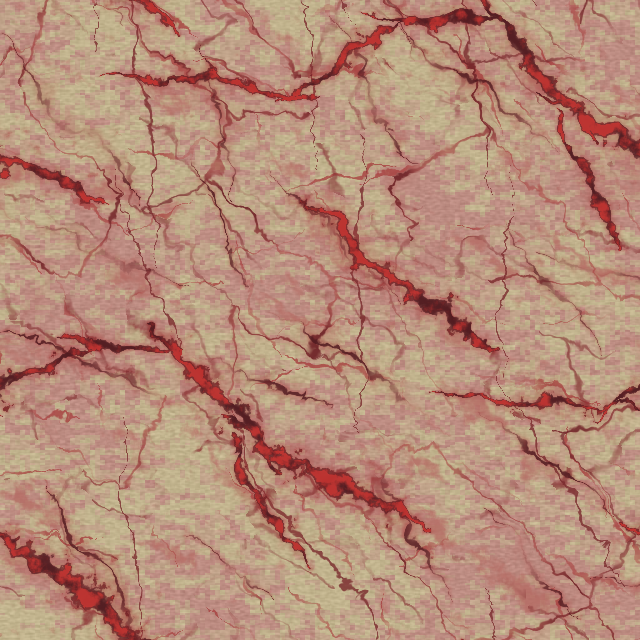
Give the GLSL for this texture, as a three.js fragment shader.

```glsl
varying vec2 vUv;

const vec3 SAND = vec3(0.76, 0.705, 0.555);
const vec3 BEIGE = vec3(0.755, 0.64, 0.54);
const vec3 BLUSH = vec3(0.74, 0.55, 0.51);
const vec3 ROSE = vec3(0.71, 0.42, 0.39);
const vec3 CRIMSON = vec3(0.65, 0.23, 0.23);
const vec3 SCARLET = vec3(0.74, 0.19, 0.18);
const vec3 MAROON = vec3(0.30, 0.10, 0.12);

vec2 hash2(vec2 p) {
  vec2 q = vec2(dot(p, vec2(127.1, 311.7)), dot(p, vec2(269.5, 183.3)));
  return fract(sin(q) * 43758.55);
}
float gradientNoise(vec2 p) {
  vec2 i = floor(p), f = fract(p), e = vec2(1.0, 0.0);
  vec2 u = f * f * f * (f * (f * 6.0 - 15.0) + 10.0);
  float a = dot(hash2(i) * 2.0 - 1.0, f);
  float b = dot(hash2(i + e.xy) * 2.0 - 1.0, f - e.xy);
  float c = dot(hash2(i + e.yx) * 2.0 - 1.0, f - e.yx);
  float d = dot(hash2(i + e.xx) * 2.0 - 1.0, f - e.xx);
  return mix(mix(a, b, u.x), mix(c, d, u.x), u.y);
}
float fbm(vec2 p) {
  float sum = 0.0, gain = 0.6;
  for (int i = 0; i < 4; i++) {
    sum += gain * gradientNoise(p);
    p = p * 2.07 + 11.3;
    gain *= 0.55;
  }
  return sum;
}
vec2 warp(vec2 p, float frequency, float amount) {
  return p + amount * vec2(fbm(p * frequency), fbm(p * frequency + 37.7));
}
vec2 rotate(vec2 p, float angle) {
  float c = cos(angle), s = sin(angle);
  return vec2(c * p.x + s * p.y, c * p.y - s * p.x);
}
float ink(float ratio) { return 1.0 - smoothstep(0.4, 1.2, ratio); }

// Distance to a tapered strand, in units of its local half width
float strand(vec2 p, vec2 a, vec2 b, float width) {
  vec2 ab = b - a;
  float t = clamp(dot(p - a, ab) / dot(ab, ab), 0.0, 1.0);
  return length(p - a - ab * t) / (width * (0.17 + 0.83 * sin(3.14159 * t)));
}

// Jittered grid of short strands around one direction
float strandField(vec2 p, float scale, float direction, float spread, float width) {
  vec2 q = p * scale;
  float nearest = 99.0;
  for (int y = -1; y <= 1; y++) for (int x = -1; x <= 1; x++) {
    vec2 id = floor(q) + vec2(x, y), h = hash2(id + scale * 3.7);
    float angle = direction + spread * (h.x - 0.5);
    vec2 center = id + 0.2 + 0.6 * hash2(id + 51.3);
    vec2 reach = vec2(cos(angle), sin(angle)) * mix(0.35, 0.8, h.y);
    nearest = min(nearest, strand(q, center - reach, center + reach, width * scale * mix(0.4, 1.0, h.y)));
  }
  return nearest;
}

// Cell borders: x is the distance, y a random weight per border
vec2 cracks(vec2 p) {
  vec3 first = vec3(9.0), second = vec3(9.0);
  for (int y = -1; y <= 1; y++) for (int x = -1; x <= 1; x++) {
    vec2 id = floor(p) + vec2(x, y);
    vec3 site = vec3(length(id + 0.1 + 0.8 * hash2(id) - p), id);
    if (site.x < first.x) { second = first; first = site; }
    else if (site.x < second.x) second = site;
  }
  return vec2(0.5 * (second.x - first.x), hash2(first.yz + second.yz + 7.1).x);
}

// Main veins, repeated on a diagonal lattice
float boldVeins(vec2 p) {
  float r = 99.0;
  for (int j = -1; j <= 1; j++) for (int i = -1; i <= 1; i++) {
    vec2 q = p - 0.5 * vec2(i + j, i - j);
    r = min(r, strand(q, vec2(0.23, 0.50), vec2(0.45, 0.27), 0.011));
    r = min(r, strand(q, vec2(0.34, 0.35), vec2(0.67, 0.17), 0.010));
    r = min(r, strand(q, vec2(0.07, 0.47), vec2(0.28, 0.46), 0.007));
    r = min(r, strand(q, vec2(0.47, 0.69), vec2(0.78, 0.45), 0.011));
    r = min(r, strand(q, vec2(0.17, 0.88), vec2(0.50, 0.86), 0.006));
    r = min(r, strand(q, vec2(0.42, 0.85), vec2(0.65, 0.97), 0.007));
    r = min(r, strand(q, vec2(0.37, 0.32), vec2(0.48, 0.12), 0.008));
  }
  return r;
}

// Blocky mottled ground with fine horizontal fibres
vec3 stone(vec2 p) {
  vec2 block = floor(p * vec2(128.0, 256.0)), q = (block + 0.5) / vec2(128.0, 256.0);
  float tone = 0.48 + 0.95 * fbm(rotate(q, -0.5) * vec2(4.0, 7.0));
  tone += 0.65 * gradientNoise(q * vec2(26.0, 60.0)) + 0.3 * (hash2(floor(p * 128.0)).x - 0.5);
  vec3 color = mix(SAND, BEIGE, smoothstep(0.34, 0.40, tone));
  color = mix(color, BLUSH, smoothstep(0.54, 0.62, tone));
  return color + 0.09 * gradientNoise(p * vec2(120.0, 250.0)) + 0.04 * (hash2(block + 5.0).y - 0.5);
}

void main() {
  vec2 p = vUv;
  vec2 bent = warp(warp(p, 6.0, 0.06), 24.0, 0.026);
  float grain = fbm(p * 42.0);
  float rough = max(0.25, 1.0 + 2.2 * grain);
  float presence = smoothstep(-0.18, 0.22, fbm(p * 5.0 + 9.0));
  float bold = boldVeins(bent) * rough;

  // Soft diagonal stains
  float stain = fbm(rotate(bent, -0.6) * vec2(6.0, 18.0) + 4.0) + 0.45 * grain;
  vec3 color = mix(stone(p), ROSE, 0.8 * smoothstep(0.10, 0.42, stain));

  // Hairline networks and scattered streaks
  vec2 net = cracks(rotate(bent, -0.75) * vec2(3.6, 6.2));
  vec2 web = cracks(rotate(bent, -0.6) * vec2(8.0, 15.0) + 3.0);
  float hair = (1.0 - smoothstep(0.003, 0.014, net.x)) * smoothstep(0.2, 0.6, net.y);
  float lace = (1.0 - smoothstep(0.008, 0.05, web.x)) * smoothstep(0.45, 0.8, web.y);
  float streak = strandField(bent, 4.3, -0.75, 1.3, 0.0065) * rough;
  float steep = strandField(bent, 3.1, -1.3, 0.7, 0.0030);
  float wisp = strandField(bent + 0.3, 8.0, -0.4, 1.8, 0.0042) * rough;
  color = mix(color, ROSE, 0.6 * exp(-net.x * 24.0) * net.y * presence);
  color = mix(color, CRIMSON, 0.6 * exp(-0.6 * streak) * (0.4 + 0.6 * presence));
  color = mix(color, CRIMSON, 0.75 * ink(wisp) * presence);
  color = mix(color, mix(CRIMSON, MAROON, 0.4), lace * max(0.65 * presence, exp(-0.15 * bold)));
  color = mix(color, mix(CRIMSON, MAROON, 0.6 * presence), hair * (0.5 + 0.45 * presence));
  color = mix(color, mix(CRIMSON, MAROON, 0.5), 0.8 * ink(steep));
  color = mix(color, MAROON, 0.8 * ink(streak * 1.6) * presence);

  // Bold veins: red halo, scarlet body, dark broken core
  float dark = smoothstep(-0.15, 0.2, fbm(p * 9.0 + 21.0) + 0.7 * grain);
  color = mix(color, CRIMSON, 0.75 * exp(-0.65 * bold));
  color = mix(color, mix(SCARLET, MAROON, dark), 0.92 * ink(bold));
  color = mix(color, MAROON, 0.5 * ink(abs(bold - 0.75) * 4.0));
  gl_FragColor = vec4(color, 1.0);
}
```
